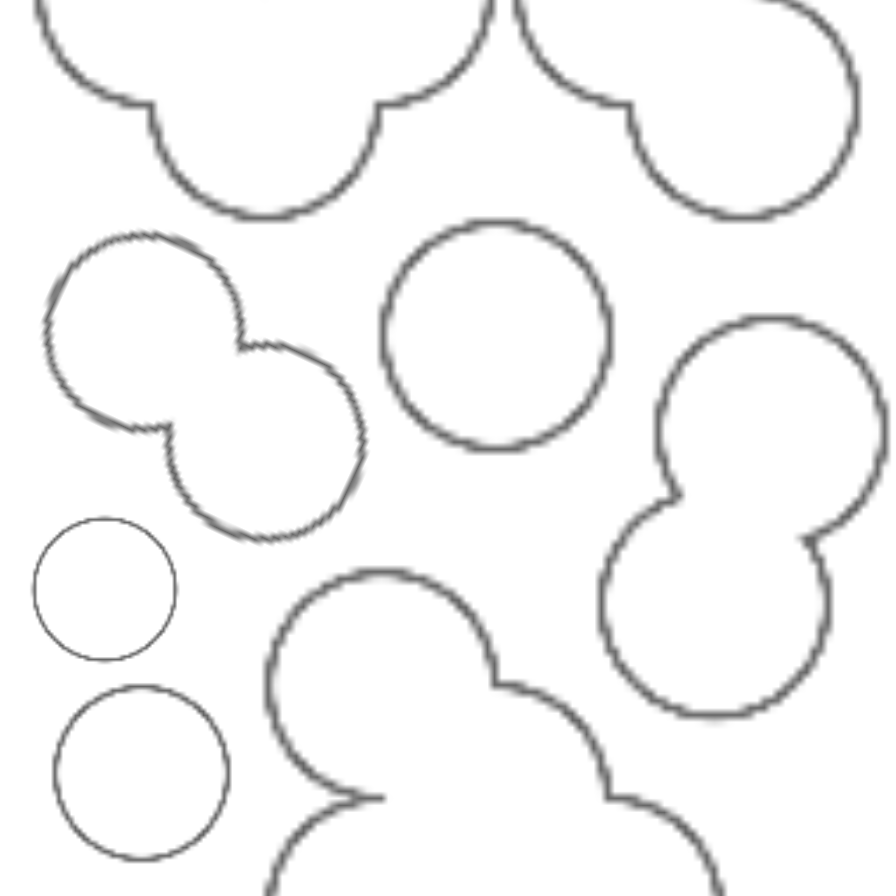
A Shadertoy shader for this pattern:

```glsl
// Grey outlines of round bubbles, single or merged into clusters, on white.
// Each cluster is a union of circles whose rim is sampled on its own coarse,
// optionally turned grid and blended linearly, giving soft stair-stepped lines.

#define BIG_RADIUS 0.1257   // radius of the large bubbles
#define CELL_GROWTH 0.5     // grid cell = CELL_GROWTH * radius^2
#define LINE_CORE 0.35      // fully inked half width, in cells
#define LINE_EDGE 0.95      // half width where the ink ends, in cells
#define INK_GREY 0.40       // darkest grey of the line
#define TILT -0.436         // turn of the tilted grid, in radians

const float QUARTER = 1.5707963;
const float DIAGONAL = 0.7853982;

// A core circle plus arms: bit k of 'arms' adds one at armAngle + k * 90 degrees.
struct Cluster {
    vec2 center;
    float radius;
    float gridAngle;
    float armAngle;
    float spread;   // arm length in radii
    int arms;
};

// Signed distance to the merged circles, in grid cells.
float clusterDistance(vec2 q, Cluster c, float radius) {
    float d = length(q) - radius;
    for (int k = 0; k < 4; k++) {
        if (((c.arms >> k) & 1) == 0) continue;
        float a = c.armAngle - c.gridAngle + float(k) * QUARTER;
        vec2 arm = c.spread * radius * vec2(cos(a), sin(a));
        d = min(d, length(q - arm) - radius);
    }
    return d;
}

// Ink held by one grid node.
float nodeInk(vec2 node, Cluster c, float radius) {
    float d = abs(clusterDistance(node, c, radius));
    return 1.0 - smoothstep(LINE_CORE, LINE_EDGE, d);
}

// Outline of one cluster, blended linearly between four grid nodes.
float outline(vec2 p, Cluster c) {
    float cell = CELL_GROWTH * c.radius * c.radius;
    float radius = c.radius / cell;
    float s = sin(c.gridAngle), co = cos(c.gridAngle);
    vec2 q = (p - c.center) * mat2(co, s, -s, co) / cell;
    vec2 node = floor(q), f = q - node;
    float low = mix(nodeInk(node, c, radius),
                    nodeInk(node + vec2(1, 0), c, radius), f.x);
    float high = mix(nodeInk(node + vec2(0, 1), c, radius),
                     nodeInk(node + vec2(1, 1), c, radius), f.x);
    return mix(low, high, f.y);
}

void mainImage(out vec4 fragColor, in vec2 fragCoord) {
    vec2 p = fragCoord / iResolution.xy;
    float ink = 0.0;

    // Upper row of clusters cut by the border, and the small single bubbles.
    for (int k = 0; k < 2; k++) {
        float t = float(k);
        Cluster top = Cluster(vec2(0.2955 + 0.534 * t, 0.883), BIG_RADIUS,
                              0.0, DIAGONAL, sqrt(2.0), 3 - k);
        Cluster small = Cluster(mix(vec2(0.117, 0.342), vec2(0.158, 0.137), t),
                                mix(0.079, 0.096, t), 0.0, 0.0, 0.0, 0);
        ink = max(ink, max(outline(p, top), outline(p, small)));
    }

    // Tilted pair, upright pair, single bubble and the large lower cluster.
    Cluster tilted = Cluster(vec2(0.161, 0.629), 0.108, TILT, -0.735, 1.69, 1);
    Cluster upright = Cluster(vec2(0.861, 0.518), BIG_RADIUS, 0.0, -1.89, 1.61, 1);
    Cluster single = Cluster(vec2(0.554, 0.625), BIG_RADIUS, 0.0, 0.0, 0.0, 0);
    Cluster lower = Cluster(vec2(0.552, 0.109), BIG_RADIUS, 0.0, DIAGONAL, sqrt(2.0), 14);
    ink = max(ink, max(outline(p, tilted), outline(p, upright)));
    ink = max(ink, max(outline(p, single), outline(p, lower)));

    fragColor = vec4(vec3(mix(1.0, INK_GREY, ink)), 1.0);
}
```
